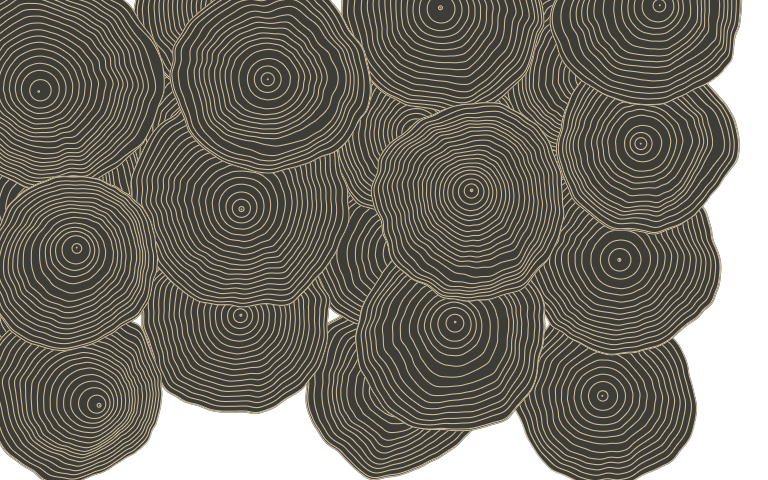
Reproduce this pattern procedurally as a Shadertoy shader.

```glsl
// Overlapping dark tree-trunk slices with thin cream growth rings on white.

const vec3 PAPER = vec3(1.0);
const vec3 WOOD = vec3(0.238, 0.236, 0.214);
const vec3 RING = vec3(0.97, 0.89, 0.73);

const int SLICES = 22;
const vec2 SPREAD = vec2(0.7549, 0.5698);   // low-discrepancy step between slices
const float LOWEST = 0.07;                  // lowest slice centre
const float JITTER = 0.035;
const vec2 RADIUS = vec2(0.175, 0.235);     // smallest, largest
const vec2 RING_COUNT = vec2(14.0, 20.0);   // fewest, most
const float PITH_SHIFT = 0.45;              // largest off-centre pith, in radii
const float BAND_FREQ = 6.0;                // bunching of rings along the radius
const float BAND_AMOUNT = 0.085;
const float LINE_HALF = 0.0008;
const float SOFTNESS = 1.3;                 // line edge blur, in pixel widths

// Hash without sine, two values in 0..1
vec2 hash2(vec2 p) {
    vec3 q = fract(p.xyx * vec3(0.1031, 0.1030, 0.0973));
    q += dot(q, q.yzx + 33.33);
    return fract((q.xx + q.yz) * q.zy);
}

// Smooth value noise, 0..1
float noise(vec2 p) {
    vec2 i = floor(p), f = fract(p);
    f = f * f * (3.0 - 2.0 * f);
    float low = mix(hash2(i).x, hash2(i + vec2(1, 0)).x, f.x);
    float high = mix(hash2(i + vec2(0, 1)).x, hash2(i + vec2(1, 1)).x, f.x);
    return mix(low, high, f.y);
}

// x: relative radius (1 at the bark), y: ring phase
vec2 growth(vec2 p, vec2 pith, float radius, float rings, vec2 seed) {
    vec2 q = p - pith;
    float len = max(length(q), 1e-5);
    vec2 dir = q / len;

    // Distance from the pith to the bark circle along this ray
    float along = dot(dir, pith);
    float reach = sqrt(radius * radius - dot(pith, pith) + along * along) - along;
    float s = len / reach;

    // Broad lobes and small scallops, stronger towards the bark
    float wobble = 0.16 * (noise(dir * 1.4 + seed + s * 0.5) - 0.5)
                 + 0.075 * (noise(dir * 3.2 + seed + 17.0 + s * 1.3) - 0.5)
                 + 0.040 * (noise(dir * 6.5 + seed + 41.0 + s * 1.8) - 0.5);
    float t = s * (1.0 + wobble * smoothstep(0.0, 0.7, s));

    // Uneven years: rings bunch into bands, slightly tighter near the bark
    float bands = noise(vec2(t * BAND_FREQ, 0.0) + seed + 0.8 * q / radius);
    float phase = rings * (mix(t, t * t, 0.2) + BAND_AMOUNT * bands);
    return vec2(t, phase);
}

float lineCover(float dist, float px) {
    return clamp((LINE_HALF - abs(dist)) / (SOFTNESS * px) + 0.5, 0.0, 1.0);
}

void mainImage(out vec4 fragColor, in vec2 fragCoord) {
    float px = 1.0 / iResolution.y;
    float aspect = iResolution.x * px;
    vec2 uv = fragCoord * px;
    vec3 color = PAPER;

    for (int i = 1; i <= SLICES; i++) {
        float id = float(i);
        vec2 shape = hash2(vec2(id, 3.7));
        vec2 turn = hash2(vec2(id, 9.1));
        vec2 seed = floor(hash2(vec2(id, 27.3)) * 300.0) + 20.0;

        // Scatter the slices evenly but irregularly
        vec2 spot = fract(SPREAD * id);
        vec2 center = vec2(spot.x * aspect, mix(LOWEST, 1.0, spot.y));
        center += JITTER * (hash2(vec2(id, 51.9)) - 0.5);
        float radius = mix(RADIUS.x, RADIUS.y, shape.x);
        float rings = mix(RING_COUNT.x, RING_COUNT.y, shape.y) * radius / 0.2;
        vec2 p = uv - center;
        if (length(p) > radius * 1.3) continue;

        float angle = 6.2832 * turn.x;
        vec2 pith = vec2(cos(angle), sin(angle)) * radius * PITH_SHIFT * turn.y * turn.y;

        // Field and its slope turn ring phase into true distance
        float e = 0.0007;
        vec2 field = growth(p, pith, radius, rings, seed);
        vec2 dx = (growth(p + vec2(e, 0), pith, radius, rings, seed) - field) / e;
        vec2 dy = (growth(p + vec2(0, e), pith, radius, rings, seed) - field) / e;
        float barkDist = (1.0 - field.x) / max(length(vec2(dx.x, dy.x)), 0.01);
        float ringDist = (fract(field.y) - 0.5) / max(length(vec2(dx.y, dy.y)), 0.01);

        // Growth rings, pith dot and bark outline
        float ink = lineCover(ringDist, px);
        ink = max(ink, lineCover(length(p - pith) - 0.0008, px));
        ink = max(ink, lineCover(barkDist - 0.0015, px));

        float cover = clamp(barkDist / px + 0.5, 0.0, 1.0);
        color = mix(color, mix(WOOD, RING, ink), cover);
    }
    fragColor = vec4(color, 1.0);
}
```
